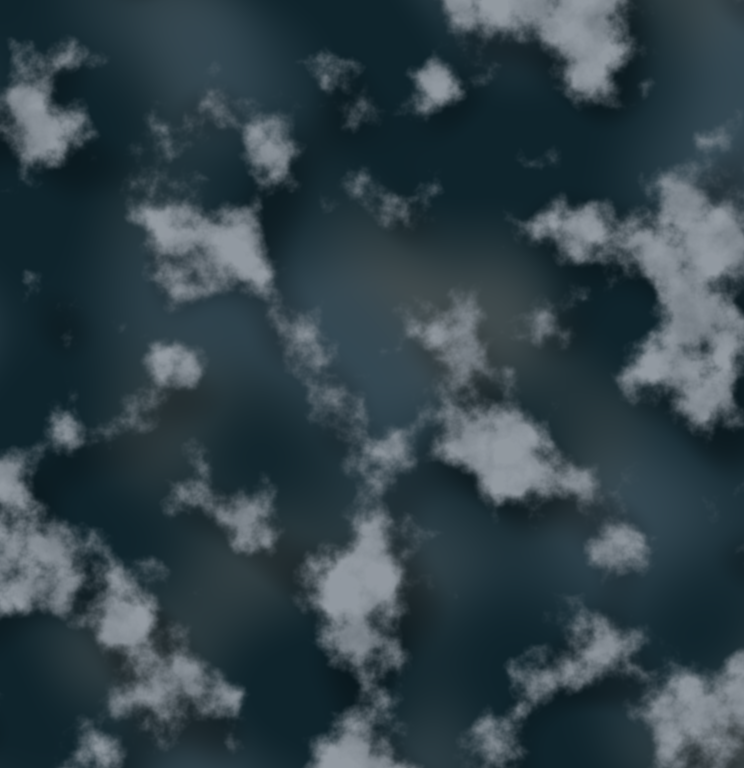
A WebGL 1 fragment shader for this texture:

```glsl
precision highp float;
// Broken pale clouds over a dark teal depth with blurred patches of haze.
// Softly thresholded fractal gradient noise makes the clouds; single smooth
// octaves make the haze and the soft shadows around the clouds.

uniform vec2 u_resolution;

const vec3 DEEP_TEAL = vec3(0.058, 0.140, 0.172);
const vec3 WARM_HAZE = vec3(0.255, 0.298, 0.308);
const vec3 BLUE_HAZE = vec3(0.205, 0.285, 0.328);
const vec3 CLOUD_DIM = vec3(0.430, 0.465, 0.495);
const vec3 CLOUD_LIT = vec3(0.590, 0.620, 0.650);

const float CLOUD_SCALE = 6.8;    // cloud clumps per canvas height
const float CLOUD_START = 0.01;   // density where wisps appear
const float CLOUD_FULL = 0.43;    // density of solid cloud
const float CLOUD_OPACITY = 0.96;
const float DETAIL_SCALE = 17.0;  // mottling inside the clouds
const float HAZE_SCALE = 4.2;
const float TINT_SCALE = 3.0;
const float SHADOW_DEPTH = 0.30;
const vec2 SHADOW_OFFSET = vec2(-0.012, 0.025);
const vec2 CLOUD_SEED = vec2(37.3, 11.8);
const vec2 DETAIL_SEED = vec2(71.2, 53.6);
const vec2 HAZE_SEED = vec2(19.4, 83.1);
const vec2 TINT_SEED = vec2(5.7, 42.9);

const int OCTAVES = 6;
const float GAIN = 0.50;
const mat2 OCTAVE_TURN = mat2(1.6, 1.2, -1.2, 1.6);  // doubles and rotates

vec2 hash2(vec2 cell) {
  vec3 h = fract(cell.xyx * vec3(0.1031, 0.1030, 0.0973));
  h += dot(h, h.yzx + 33.33);
  return fract((h.xx + h.yz) * h.zy);
}

float cornerSlope(vec2 cell, vec2 toPoint) {
  vec2 gradient = normalize(hash2(cell) * 2.0 - 1.0 + 0.0001);
  return dot(gradient, toPoint);
}

float gradientNoise(vec2 p) {
  vec2 i = floor(p);
  vec2 f = fract(p);
  vec2 blend = f * f * f * (f * (f * 6.0 - 15.0) + 10.0);
  vec2 e = vec2(1.0, 0.0);
  float low = mix(cornerSlope(i, f), cornerSlope(i + e, f - e), blend.x);
  float high = mix(cornerSlope(i + e.yx, f - e.yx),
                   cornerSlope(i + e.xx, f - e.xx), blend.x);
  return mix(low, high, blend.y);
}

float fractalNoise(vec2 p) {
  float sum = 0.0;
  float amplitude = 1.0;
  for (int k = 0; k < OCTAVES; k++) {
    sum += amplitude * gradientNoise(p);
    p = OCTAVE_TURN * p + vec2(17.1, 9.2);
    amplitude *= GAIN;
  }
  return sum;
}

// Dark water-like depth with warm and blue patches of haze
vec3 background(vec2 p) {
  float haze = smoothstep(-0.30, 0.50, gradientNoise(p * HAZE_SCALE + HAZE_SEED));
  float warmth = smoothstep(-0.25, 0.25, gradientNoise(p * TINT_SCALE + TINT_SEED));
  return mix(DEEP_TEAL, mix(BLUE_HAZE, WARM_HAZE, warmth), haze);
}

// Blurred dark surround, from the coarsest octave of the clouds
float cloudShadow(vec2 p) {
  vec2 q = (p + SHADOW_OFFSET) * CLOUD_SCALE + CLOUD_SEED;
  return smoothstep(-0.08, 0.32, gradientNoise(q));
}

void main() {
  vec2 p = gl_FragCoord.xy / u_resolution.y;

  vec3 color = background(p) * (1.0 - SHADOW_DEPTH * cloudShadow(p));

  float density = fractalNoise(p * CLOUD_SCALE + CLOUD_SEED);
  float cover = smoothstep(CLOUD_START, CLOUD_FULL, density);

  // Thick parts are lighter, with fine mottling
  float mottle = fractalNoise(p * DETAIL_SCALE + DETAIL_SEED);
  float light = clamp(0.25 + 1.1 * density + 0.7 * mottle, 0.0, 1.0);
  vec3 cloud = mix(CLOUD_DIM, CLOUD_LIT, light);

  color = mix(color, cloud, cover * CLOUD_OPACITY);
  gl_FragColor = vec4(color, 1.0);
}
```
